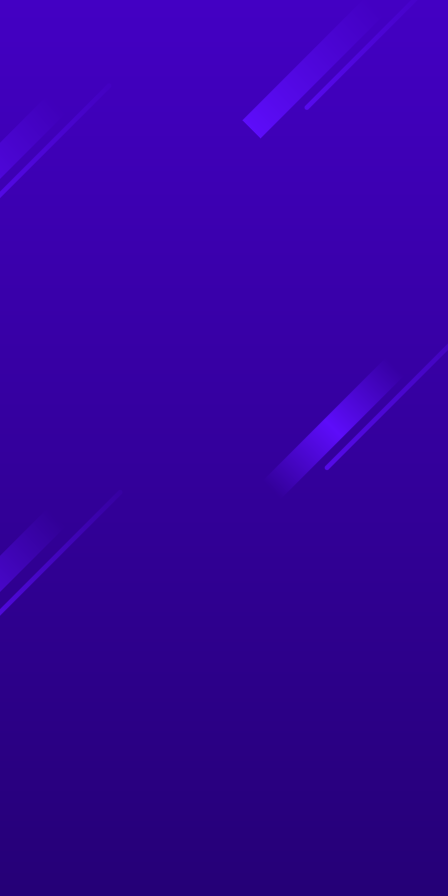
Reproduce this background procedurally as a WebGL 1 fragment shader.

```glsl
precision mediump float;
// Violet vertical gradient crossed by pairs of glowing diagonal streaks.

uniform vec2 u_resolution;

#define TOP_COLOR vec3(0.263, 0.0, 0.765)
#define BOTTOM_COLOR vec3(0.145, 0.0, 0.465)
#define GLOW_COLOR vec3(0.365, 0.05, 0.98)
#define BAR_HALF_WIDTH 0.0286
#define LINE_HALF_WIDTH 0.0052
#define BAR_LENGTH 0.39
#define LINE_STRENGTH 0.8

// Rotates into streak space: x runs up and to the right, y across.
vec2 alongDiagonal(vec2 p) {
  return vec2(p.x + p.y, p.y - p.x) * 0.70711;
}

// Square-ended bar; its brightness peaks at the fraction "peak" of its length.
float bar(vec2 p, vec2 start, float peak, float pixel) {
  vec2 q = alongDiagonal(p - start);
  float t = q.x / BAR_LENGTH;
  vec2 edge = abs(q - vec2(0.5 * BAR_LENGTH, 0.0)) - vec2(0.5 * BAR_LENGTH, BAR_HALF_WIDTH);
  float mask = 1.0 - smoothstep(-0.5 * pixel, 0.5 * pixel, max(edge.x, edge.y));
  float rise = clamp(t / max(peak, 0.001), 0.0, 1.0);
  float fall = clamp((1.0 - t) / (1.0 - peak), 0.0, 1.0);
  return mask * min(rise, fall);
}

// Thin round-ended line that dims towards its upper end.
float line(vec2 p, vec2 start, float len, float pixel) {
  vec2 q = alongDiagonal(p - start);
  float t = clamp(q.x / len, 0.0, 1.0);
  float d = length(q - vec2(t * len, 0.0)) - LINE_HALF_WIDTH;
  float mask = 1.0 - smoothstep(-0.5 * pixel, 0.5 * pixel, d);
  return mask * LINE_STRENGTH * mix(1.0, 0.12, t);
}

void main() {
  // Canvas widths: x spans 0 to 1, y spans 0 to 2.
  vec2 p = gl_FragCoord.xy / u_resolution.x;
  float pixel = 1.5 / u_resolution.x;
  vec3 color = mix(BOTTOM_COLOR, TOP_COLOR, gl_FragCoord.y / u_resolution.y);

  // Right side: upper and lower pairs.
  float glow = bar(p, vec2(0.561, 1.711), 0.0, pixel);
  glow = max(glow, line(p, vec2(0.685, 1.760), 0.36, pixel));
  glow = max(glow, bar(p, vec2(0.606, 0.906), 0.5, pixel));
  glow = max(glow, line(p, vec2(0.730, 0.956), 0.55, pixel));

  // Left side: two pairs entering from the edge.
  for (int i = 0; i < 2; i++) {
    float drop = float(i);
    glow = max(glow, bar(p, vec2(-0.15, 1.491 - 0.922 * drop), 0.0, pixel));
    glow = max(glow, line(p, vec2(-0.05, 1.515 - 0.932 * drop), 0.415 + 0.035 * drop, pixel));
  }

  gl_FragColor = vec4(mix(color, GLOW_COLOR, glow), 1.0);
}
```
